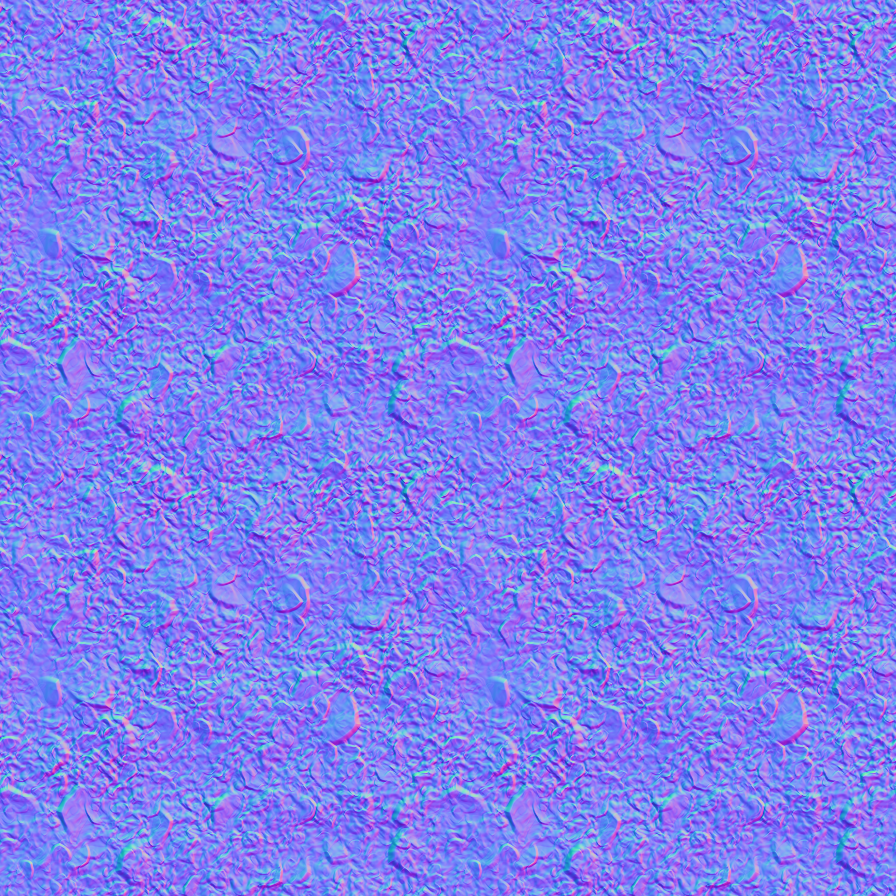
A Shadertoy shader for this texture map:

```glsl
// Tiling normal map of rough, chipped rock: tilted stone flakes over a wormy grain.

// Random triple for a lattice cell that wraps after n cells
vec3 hash(vec2 cell, float n) {
    vec2 c = floor(mod(cell + 0.5, n));
    vec3 q = fract(c.xyx * vec3(0.1031, 0.1030, 0.0973) + n * 0.0137);
    q += dot(q, q.yxz + 33.33);
    return fract((q.xxy + q.yzz) * q.zyx);
}

float corner(vec2 cell, vec2 offset, float n) {
    return dot(hash(cell, n).xy * 2.0 - 1.0, offset);
}

// Gradient noise with a period of n cells
float noise(vec2 p, float n) {
    vec2 i = floor(p), f = p - i, e = vec2(0, 1);
    vec2 u = f * f * f * (f * (f * 6.0 - 15.0) + 10.0);
    return mix(mix(corner(i, f, n), corner(i + e.yx, f - e.yx, n), u.x),
               mix(corner(i + e, f - e, n), corner(i + 1.0, f - 1.0, n), u.x), u.y);
}

// Cellular flakes: x = height in cell units, y = how smooth the top is
vec2 flakes(vec2 p, float n) {
    vec2 base = floor(p), result = vec2(0);
    for (int y = -1; y <= 1; y++)
    for (int x = -1; x <= 1; x++) {
        vec2 cell = base + vec2(x, y);
        vec3 place = hash(cell, n), look = hash(cell + 3.0, n);
        vec2 d = p - cell - 0.15 - 0.7 * place.xy;
        float angle = 6.2832 * place.z, c = cos(angle), s = sin(angle);
        vec2 q = mat2(c, -s, s, c) * d * vec2(1.0, 1.0 + 0.9 * look.x);

        // Rounded triangular outline; the tilt leaves a steep rim on one side
        float triangle = max(abs(q.x) * 0.87 + q.y * 0.5, -q.y);
        float radius = mix(0.2, 0.46, look.y);
        float top = smoothstep(radius, radius - 0.11, mix(triangle, length(q), 0.55));
        float h = top * (0.01 + 0.07 * look.z + dot(q, vec2(0.1, 0.27)));
        result = max(result, vec2(h, top * smoothstep(0.3, 0.6, look.x)));
    }
    return result;
}

// Height of the rock in tile units
float height(vec2 t) {
    // Ragged outlines
    vec2 w = t + 0.012 * vec2(noise(t * 14.0, 14.0), noise(t * 14.0 + 5.0, 14.0))
               + 0.006 * vec2(noise(t * 37.0, 37.0), noise(t * 37.0 + 9.0, 37.0));

    vec2 large = flakes(w * 7.0, 7.0);
    vec2 medium = flakes(w * 13.0, 13.0);
    vec2 small = flakes(w * 27.0, 27.0);

    // Flat-topped grain, worn away on smooth flakes
    float rough = 0.9 + 0.9 * noise(t * 5.0, 5.0);
    rough *= 1.0 - 0.6 * max(large.y, 0.7 * medium.y);
    float grain = 0.45 * smoothstep(-0.25, 0.3, noise(w * 55.0, 55.0)) / 55.0
                + 0.42 * smoothstep(-0.3, 0.3, noise(w * 88.0, 88.0)) / 88.0;

    float swell = 0.2 * noise(t * 6.0, 6.0) / 6.0 + 0.2 * noise(w * 17.0, 17.0) / 17.0;
    return 1.1 * large.x / 7.0 + 1.1 * medium.x / 13.0 + 0.8 * rough * small.x / 27.0
         + rough * grain + swell;
}

void mainImage(out vec4 fragColor, in vec2 fragCoord) {
    // Two tiles across and two up
    vec2 t = 2.0 * fragCoord / iResolution.xy;

    // Slope by finite differences, packed as a normal
    vec2 e = vec2(0.0026, 0);
    float h = height(t);
    vec2 slope = vec2(height(t + e) - h, height(t + e.yx) - h) / e.x;
    vec3 normal = normalize(vec3(-slope, 2.0));
    fragColor = vec4(0.5 + 0.5 * normal - vec3(0, 0, 0.02), 1);
}
```
